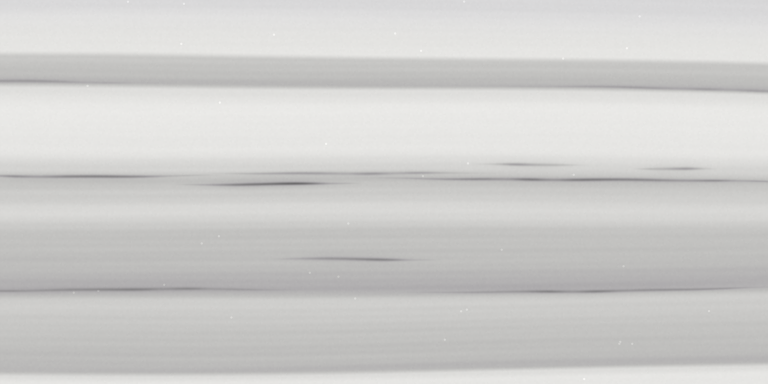
A Shadertoy shader for this texture:

```glsl
#define BAND_BEND 0.036
#define VEIN_WIDTH 0.0042
#define STREAK_AMOUNT 0.011
#define GRAIN_SCALE 150.0
#define GRAIN_AMOUNT 0.014
#define FLECK_SCALE 28.0
#define LIGHT_TINT vec3(1.002, 1.0, 0.990)
#define DARK_TINT vec3(1.005, 0.993, 1.003)

// Depth from the top edge, brightness
const vec2 BANDS[22] = vec2[22](
    vec2(0.000, 0.845), vec2(0.060, 0.885), vec2(0.132, 0.898),
    vec2(0.152, 0.775), vec2(0.200, 0.745), vec2(0.214, 0.725),
    vec2(0.232, 0.870), vec2(0.280, 0.912), vec2(0.385, 0.900),
    vec2(0.438, 0.825), vec2(0.470, 0.765), vec2(0.505, 0.800),
    vec2(0.550, 0.845), vec2(0.610, 0.765), vec2(0.690, 0.740),
    vec2(0.752, 0.690), vec2(0.790, 0.805), vec2(0.850, 0.775),
    vec2(0.930, 0.742), vec2(0.967, 0.715), vec2(0.983, 0.860),
    vec2(1.000, 0.900));

// Veins: centre across, depth, half length, darkness
const vec4 VEINS[11] = vec4[11](
    vec4(0.10, 0.456, 0.20, 0.22), vec4(0.46, 0.451, 0.22, 0.15),
    vec4(0.35, 0.479, 0.13, 0.33), vec4(0.77, 0.465, 0.34, 0.22),
    vec4(0.69, 0.428, 0.08, 0.17), vec4(0.88, 0.432, 0.06, 0.17),
    vec4(0.46, 0.678, 0.12, 0.20), vec4(0.14, 0.757, 0.28, 0.14),
    vec4(0.78, 0.765, 0.28, 0.17), vec4(0.00, 0.214, 0.24, 0.09),
    vec4(0.95, 0.217, 0.36, 0.08));

vec3 hash3(vec2 p) {
    vec3 q = fract(p.xyx * vec3(0.1031, 0.1030, 0.0973));
    q += dot(q, q.yzx + 33.33);
    return fract((q.xxy + q.yzz) * q.zyx);
}

// Distance to the nearest scattered point, and that point's random value
vec2 cellular(vec2 p) {
    vec2 cell = floor(p), nearest = vec2(9.0, 0.0);
    for (int j = -1; j <= 1; j++)
    for (int i = -1; i <= 1; i++) {
        vec2 id = cell + vec2(i, j);
        vec3 h = hash3(id);
        float d = length(id + h.xy - p);
        if (d < nearest.x) nearest = vec2(d, h.z);
    }
    return nearest;
}

float bandBrightness(float depth) {
    float tone = BANDS[0].y;
    for (int i = 1; i < 22; i++)
        tone = mix(tone, BANDS[i].y, smoothstep(BANDS[i - 1].x, BANDS[i].x, depth));
    return tone;
}

// Long horizontal streaks from layered, slowly drifting sines
float streaks(float x, float depth) {
    float sum = 0.0, freq = 47.0;
    for (int i = 0; i < 5; i++) {
        float k = float(i);
        float drift = 1.3 * sin(x * (2.1 + k) + k * 2.4);
        sum += sin(depth * freq + drift + k * 1.7) * (0.6 + 0.4 * sin(x * 4.0 + k * 3.1));
        freq *= 1.63;
    }
    return sum * 0.45;
}

float veinDarkness(float x, float depth) {
    float dark = 0.0;
    for (int i = 0; i < 11; i++) {
        vec4 vein = VEINS[i];
        float k = float(i);
        float along = (x - vein.x) / vein.z;
        float taper = smoothstep(1.0, 0.15, abs(along));
        float wave = 0.0016 * sin(x * 13.0 + k * 2.0) + 0.0007 * sin(x * 41.0 + k);
        float across = (depth - vein.y - wave) / (VEIN_WIDTH * mix(0.6, 1.0, taper));
        float broken = 0.78 + 0.22 * sin(x * 57.0 + 2.0 * sin(x * 23.0 + k));
        float halo = 0.12 * exp(-across * across * 0.08);
        dark += vein.w * taper * (exp(-across * across) * broken + halo);
    }
    return dark;
}

void mainImage(out vec4 fragColor, in vec2 fragCoord) {
    vec2 uv = fragCoord / iResolution.xy;
    vec2 p = fragCoord / iResolution.y;

    // Bands bend gently in opposite directions at top and bottom
    float depth = 1.0 - uv.y;
    depth -= uv.x * uv.x * mix(BAND_BEND, -0.03, depth);
    depth += 0.0025 * sin(uv.x * 7.0 + depth * 9.0);

    // Streaks show most in the grey layers
    float tone = bandBrightness(depth);
    float grey = smoothstep(0.91, 0.76, tone);
    tone += streaks(uv.x, depth) * STREAK_AMOUNT * mix(0.3, 1.0, grey);
    tone -= veinDarkness(uv.x, depth);

    // Fine crystal grain and a few pale flecks
    vec2 grain = cellular(p * GRAIN_SCALE);
    tone += (grain.y - 0.5) * GRAIN_AMOUNT * smoothstep(0.9, 0.1, grain.x);
    vec2 fleck = cellular(p * FLECK_SCALE);
    tone += 0.07 * step(0.982, fleck.y) * smoothstep(0.13, 0.03, fleck.x);

    vec3 color = tone * mix(DARK_TINT, LIGHT_TINT, smoothstep(0.66, 0.76, tone));
    color.b += 0.012 * smoothstep(0.1, 0.0, depth);
    fragColor = vec4(clamp(color, 0.0, 1.0), 1.0);
}
```
